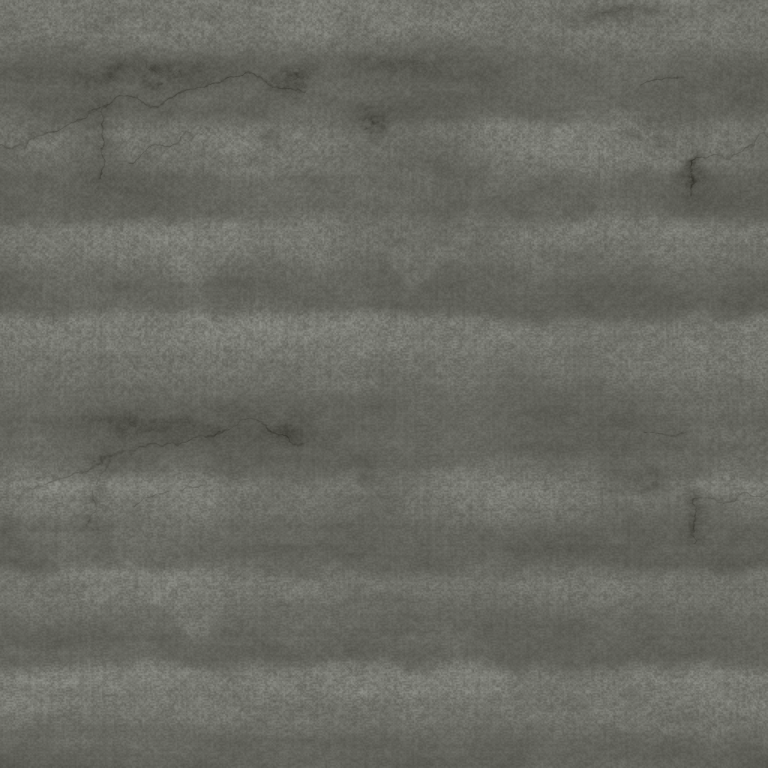
A WebGL 2 fragment shader for this texture:

```glsl
#version 300 es
precision highp float;
// Stained grey concrete: soft horizontal bands, grain, dark blotches and hairline cracks.
uniform vec2 u_resolution;
out vec4 outColor;
const float ROW_HEIGHT = 0.456;
const vec3 DARK = vec3(0.315, 0.315, 0.287);
const vec3 LIGHT = vec3(0.535, 0.54, 0.512);

// Stains in one row: centre, radii.
const vec4 STAINS[7] = vec4[7](
  vec4(0.125, 0.19, 0.026, 0.05), vec4(0.35, 0.175, 0.014, 0.014),
  vec4(0.20, 0.10, 0.085, 0.016), vec4(0.38, 0.102, 0.034, 0.024),
  vec4(0.48, 0.165, 0.013, 0.018), vec4(0.84, 0.17, 0.05, 0.022),
  vec4(0.90, 0.21, 0.018, 0.045));
// Cracks in one row: segment start, segment end.
const vec4 CRACKS[10] = vec4[10](
  vec4(-0.01, 0.194, 0.07, 0.170), vec4(0.07, 0.170, 0.13, 0.137),
  vec4(0.13, 0.137, 0.23, 0.128), vec4(0.23, 0.128, 0.31, 0.097),
  vec4(0.31, 0.097, 0.40, 0.118), vec4(0.13, 0.137, 0.12, 0.235),
  vec4(0.17, 0.210, 0.27, 0.165), vec4(0.90, 0.206, 1.01, 0.184),
  vec4(0.90, 0.206, 0.90, 0.250), vec4(0.84, 0.112, 0.885, 0.100));

float hash(vec2 p) {
  return fract(sin(dot(p, vec2(127.1, 311.7))) * 43758.5453);
}

// Value noise that wraps across x after the given number of cells.
float noise(vec2 p, float period) {
  vec2 cell = floor(p), f = fract(p);
  f = f * f * (3.0 - 2.0 * f);
  float x0 = mod(cell.x, period), x1 = mod(cell.x + 1.0, period);
  return mix(mix(hash(vec2(x0, cell.y)), hash(vec2(x1, cell.y)), f.x),
             mix(hash(vec2(x0, cell.y + 1.0)), hash(vec2(x1, cell.y + 1.0)), f.x), f.y);
}

// Layered noise, cells.x and cells.y across the canvas in the first layer.
float fbm(vec2 uv, vec2 cells) {
  float sum = 0.0, weight = 0.5;
  for (int i = 0; i < 5; i++) {
    sum += weight * noise(uv * cells + float(i) * vec2(0.0, 17.3), cells.x);
    cells *= 2.0;
    weight *= 0.5;
  }
  return sum / 0.97;
}

float pulse(float y, float start, float peak, float end) {
  return smoothstep(start, peak, y) * (1.0 - smoothstep(peak, end, y));
}

float blob(vec2 p, vec2 centre, vec2 radius) {
  vec2 d = (p - centre) / radius;
  return exp(-dot(d, d));
}

float segmentDistance(vec2 p, vec2 a, vec2 b) {
  vec2 ab = b - a;
  return length(p - a - ab * clamp(dot(p - a, ab) / dot(ab, ab), 0.0, 1.0));
}

// Pale drip that narrows to a point at its lower tip.
float drip(vec2 p, vec2 tip, float wobble) {
  float rise = tip.y - p.y;
  float edge = rise * 0.85 - abs(p.x - tip.x) + wobble;
  return smoothstep(-0.004, 0.012, edge) * pulse(rise, -0.004, 0.025, 0.075);
}

// Three pale bands per row, crisp above and fading below.
float bands(vec2 p, float cloud) {
  float y = mod(p.y - 0.135, ROW_HEIGHT);
  float gap = blob(p, vec2(0.5, p.y), vec2(0.15, 1.0));
  return pulse(y, 0.0, 0.045, 0.115) * (0.32 + 0.5 * cloud) * (1.0 - 0.45 * gap)
       + pulse(y, 0.138, 0.165, 0.25) * (0.58 - 0.22 * gap)
       + pulse(y, 0.264, 0.29, 0.415) * 0.6;
}

void main() {
  vec2 uv = gl_FragCoord.xy / u_resolution;
  vec2 p = vec2(uv.x, 1.0 - uv.y);
  float cloud = fbm(p, vec2(5.0, 9.0));
  float mottle = fbm(p + 3.7, vec2(24.0, 30.0));
  float fine = fbm(p + 1.9, vec2(70.0, 80.0));
  float streak = fbm(p + 8.1, vec2(6.0, 60.0));
  vec2 wobble = vec2(mottle, fbm(p + 5.3, vec2(24.0))) - 0.5;

  // Bands and clouding
  float band = bands(p + vec2(0.0, 0.016 * (cloud - 0.5) + 0.02 * wobble.y), cloud);
  band += 0.3 * pulse(p.y, -0.01, 0.045, 0.095);
  float tone = 0.32 + 0.62 * band + 0.32 * (cloud - 0.5)
             + 0.24 * (mottle - 0.5) + 0.24 * (streak - 0.5);

  // Marks repeated in each row, weaker in the second
  float row = floor((p.y - 0.045) / ROW_HEIGHT);
  vec2 q = vec2(p.x, p.y - row * ROW_HEIGHT);
  float present = step(0.0, row) * step(row, 1.0);
  float strength = present * (1.0 - 0.2 * row), stain = 0.0, crack = 0.0;
  for (int i = 0; i < 7; i++) {
    vec2 size = STAINS[i].zw * mix(1.0, 0.7 + 0.3 * hash(vec2(i, 4.0)), row);
    stain += blob(q + 0.05 * wobble, STAINS[i].xy, size);
  }
  for (int i = 0; i < 10; i++) {
    float d = segmentDistance(q + 0.045 * wobble, CRACKS[i].xy, CRACKS[i].zw);
    crack += exp(-d * d / 0.0000018) + 0.25 * exp(-d / 0.007);
  }
  float web = 1.0 - smoothstep(0.0, 0.025, abs(mottle - 0.5));
  float soot = 0.06 + 0.55 * smoothstep(0.3, 0.75, 0.5 * (mottle + fine)) + 0.12 * web;
  tone -= strength * (stain * soot + min(crack, 1.2) * 0.4 * (0.15 + fine));
  tone += 0.18 * strength * drip(q, vec2(0.255, 0.388), 0.02 * wobble.x);
  tone += 0.16 * present * (1.0 - row) * drip(q, vec2(0.54, 0.388), 0.02 * wobble.x);
  tone += 0.1 * present * smoothstep(0.632, 0.642, q.x + 0.02 * wobble.x)
        * (1.0 - smoothstep(0.64, 0.76, q.x)) * pulse(q.y, 0.13, 0.2, 0.3);

  // Single marks: top blotch, upper smears and a paler area's edge
  vec2 warped = p + 0.04 * wobble;
  tone -= 1.1 * blob(warped, vec2(0.80, 0.018), vec2(0.065, 0.016)) * soot;
  tone -= 0.7 * blob(warped, vec2(0.52, 0.072), vec2(0.09, 0.018)) * soot;
  tone -= 0.8 * blob(warped, vec2(0.50, 0.17), vec2(0.05, 0.028)) * soot;
  tone += 0.1 * smoothstep(0.79, 0.8, warped.x) * pulse(p.y, 0.44, 0.48, 0.55);

  // Grain, stronger on pale areas
  float grain = noise(p * 512.0 + 0.5, 512.0) + 0.8 * noise(p * 256.0 + 9.25, 256.0) - 0.9;
  tone += (grain + 0.5 * (fine - 0.5)) * mix(0.2, 0.4, smoothstep(0.25, 0.75, tone));
  outColor = vec4(mix(DARK, LIGHT, clamp(tone, -0.5, 1.5)), 1.0);
}
```
